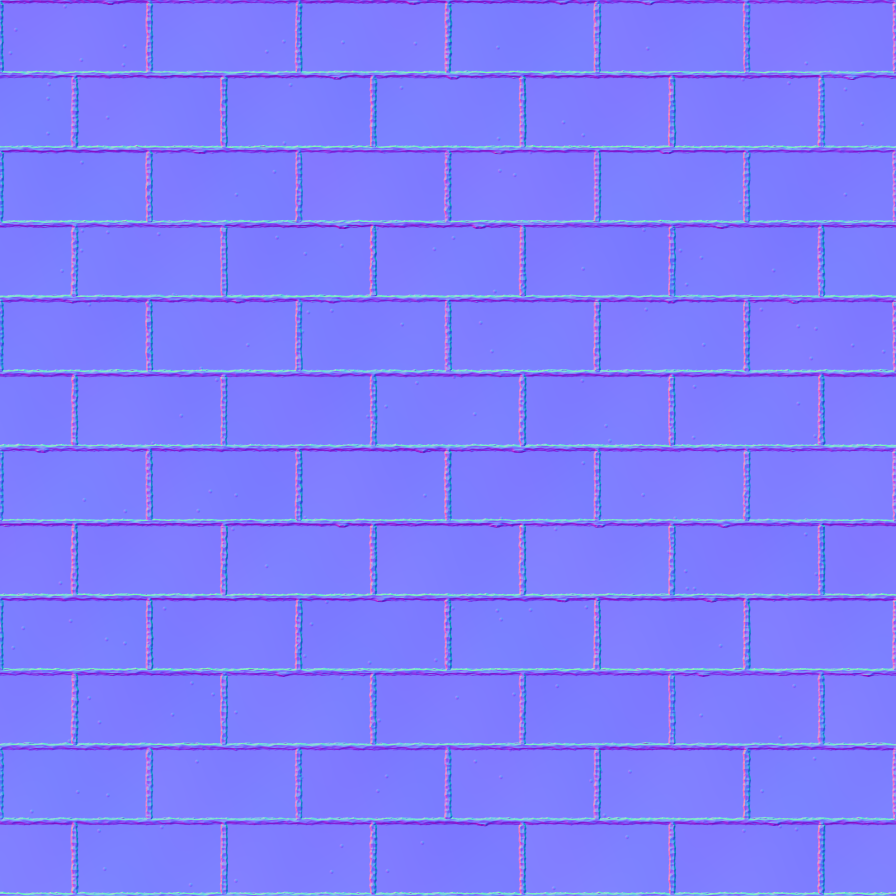
This texture map is drawn by a WebGL 1 fragment shader. Its source:

```glsl
precision highp float;
// Tangent-space normal map of a running-bond brick wall with rough mortar joints.

uniform vec2 u_resolution;

#define BRICKS vec2(6.0, 12.0)  // repeats across and down
#define JOINT 0.0031            // half width of a mortar joint
#define RELIEF 0.0027           // height of bricks above the mortar
#define BEVEL 0.0024            // width of the side and lower edges
#define TOP_BEVEL 0.0038        // width of the softer upper edge
#define WOBBLE 0.0003           // waviness of the brick outline
#define BED_GRAIN 0.0011        // mortar roughness in level joints
#define HEAD_GRAIN 0.0017       // mortar roughness in upright joints
#define PIT_DEPTH 0.0004        // depth of scattered pits on faces
#define FACE_TILT 0.045         // slope variation between faces
#define STEP 0.0006             // spacing of the slope samples
#define TAU 6.2831853

vec2 hash2(vec2 p) {
  vec2 s = vec2(dot(p, vec2(127.1, 311.7)), dot(p, vec2(269.5, 183.3)));
  return fract(sin(s) * 43758.5453);
}

// Wrapping cellular noise: x = distance to nearest point, y = its random id.
vec2 cellular(vec2 uv, vec2 period) {
  vec2 p = uv * period;
  vec2 base = floor(p);
  vec2 nearest = vec2(9.0, 0.0);
  for (int j = -1; j <= 1; j++) {
    for (int i = -1; i <= 1; i++) {
      vec2 cell = base + vec2(float(i), float(j));
      vec2 rnd = hash2(mod(cell, period));
      float dist = length(cell + 0.15 + 0.7 * rnd - p);
      if (dist < nearest.x) nearest = vec2(dist, fract(rnd.x * 17.0 + rnd.y * 31.0));
    }
  }
  return nearest;
}

// Offset from the brick centre in canvas units (xy) and wrapped brick id (zw).
vec4 brickAt(vec2 uv) {
  vec2 q = uv * BRICKS;
  float row = floor(q.y);
  q.x += 0.5 * (1.0 - mod(row, 2.0));
  return vec4((fract(q) - 0.5) / BRICKS, mod(floor(q), BRICKS));
}

float boxDistance(vec2 p, vec2 halfSize) {
  vec2 d = abs(p) - halfSize;
  return length(max(d, 0.0)) + min(max(d.x, d.y), 0.0);
}

float height(vec2 uv) {
  vec4 brick = brickAt(uv);
  vec2 local = brick.xy;
  vec2 rnd = hash2(brick.zw + 3.0);
  vec2 halfSize = 0.5 / BRICKS - JOINT;
  float bed = step(halfSize.y, abs(local.y));

  // Stretched grains in level joints, round ones in upright joints
  float grain = cellular(uv, mix(vec2(190.0, 170.0), vec2(84.0, 310.0), bed)).x;

  // Worn outline
  float phase = TAU * rnd.x;
  float wave = sin(TAU * (19.0 * uv.x + 7.0 * uv.y) + phase)
    + 0.7 * sin(TAU * (47.0 * uv.x - 31.0 * uv.y) + 2.0 * phase)
    + 0.5 * sin(TAU * (113.0 * uv.x + 89.0 * uv.y) + 3.0 * phase);
  float edge = boxDistance(local, halfSize) + WOBBLE * wave + 0.0012 * (grain - 0.45);

  // Occasional chip in the upper edge
  vec2 chip = local - vec2((rnd.y - 0.5) * 1.5 * halfSize.x, halfSize.y);
  edge += 0.0024 * step(0.55, rnd.x) * smoothstep(1.0, 0.2, length(chip / vec2(0.009, 0.004)));

  float upper = step(halfSize.y - 0.0015, local.y);
  float mortar = smoothstep(-0.001, mix(BEVEL, TOP_BEVEL, upper) - 0.001, edge);

  // Sparse pits on the brick face
  vec2 pit = cellular(uv, vec2(48.0));
  float pits = PIT_DEPTH * step(0.92, pit.y) * smoothstep(0.12, 0.02, pit.x);

  float face = RELIEF * (0.8 + 0.4 * rnd.y) - pits;
  return mix(face, mix(HEAD_GRAIN, BED_GRAIN, bed) * (0.5 - grain), mortar);
}

// Broad, gentle slope of each face
vec2 faceSlope(vec2 uv) {
  vec4 brick = brickAt(uv);
  vec2 local = brick.xy * BRICKS;
  vec2 tilt = hash2(brick.zw + 11.0) - 0.5;
  vec2 sway = vec2(sin(TAU * (5.0 * uv.x + 3.0 * uv.y)), sin(TAU * (4.0 * uv.y - 7.0 * uv.x)));
  return FACE_TILT * (tilt + 0.3 * sway - vec2(0.5, 0.9) * local - vec2(0.3, 0.4));
}

vec3 surfaceNormal(vec2 uv) {
  vec2 p = uv - 0.5 * STEP;
  float h = height(p);
  float dx = (height(p + vec2(STEP, 0.0)) - h) / STEP;
  float dy = (height(p + vec2(0.0, STEP)) - h) / STEP;
  return normalize(vec3(vec2(-dx, dy) + faceSlope(uv), 1.0));
}

void main() {
  // Average four samples per pixel
  vec3 normal = vec3(0.0);
  for (int j = 0; j < 2; j++) {
    for (int i = 0; i < 2; i++) {
      vec2 offset = 0.5 * vec2(float(i), float(j)) - 0.25;
      normal += 0.25 * surfaceNormal((gl_FragCoord.xy + offset) / u_resolution);
    }
  }
  gl_FragColor = vec4(0.5 + 0.5 * normal, 1.0);
}
```
